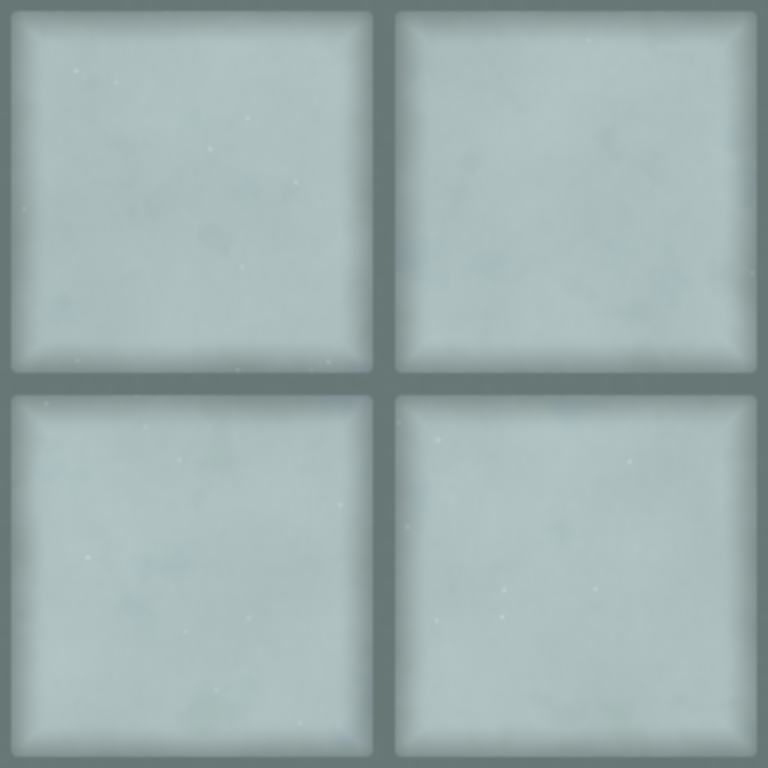
Give the GLSL for this pattern, as a WebGL 1 fragment shader.

```glsl
precision highp float;

uniform vec2 u_resolution;

const float TILES = 2.0;
const float GROUT_HALF = 0.0286;
const vec3 GROUT = vec3(0.402, 0.468, 0.464);
const vec3 GLAZE = vec3(0.680, 0.752, 0.750);
const vec3 BLUE_STAIN = vec3(0.615, 0.705, 0.740);
const vec3 GREEN_STAIN = vec3(0.620, 0.710, 0.695);

vec2 hash2(vec2 p) {
    vec3 q = fract(p.xyx * vec3(0.1031, 0.1030, 0.0973));
    q += dot(q, q.yzx + 33.33);
    return fract((q.xx + q.yz) * q.zy);
}

vec2 gradient(vec2 corner, vec2 period, float seed) {
    float angle = 6.28318 * hash2(mod(corner, period) + seed).x;
    return vec2(cos(angle), sin(angle));
}

// Gradient noise that wraps over the unit square
float noise(vec2 uv, vec2 period, float seed) {
    vec2 p = uv * period;
    vec2 i = floor(p);
    vec2 f = p - i;
    vec2 w = f * f * f * (f * (f * 6.0 - 15.0) + 10.0);
    float a = dot(gradient(i, period, seed), f);
    float b = dot(gradient(i + vec2(1.0, 0.0), period, seed), f - vec2(1.0, 0.0));
    float c = dot(gradient(i + vec2(0.0, 1.0), period, seed), f - vec2(0.0, 1.0));
    float d = dot(gradient(i + 1.0, period, seed), f - 1.0);
    return mix(mix(a, b, w.x), mix(c, d, w.x), w.y);
}

float fbm(vec2 uv, float period, float seed) {
    float sum = 0.0;
    float amplitude = 1.0;
    for (int octave = 0; octave < 4; octave++) {
        sum += amplitude * noise(uv, vec2(period), seed);
        period *= 2.0;
        amplitude *= 0.5;
        seed += 17.0;
    }
    return sum;
}

// Signed distance, negative inside
float roundedBox(vec2 p, float halfSize, float radius) {
    vec2 q = abs(p) - halfSize + radius;
    return length(max(q, 0.0)) + min(max(q.x, q.y), 0.0) - radius;
}

// Sparse pale dots, one candidate per grid cell
float specks(vec2 uv, float count, float density, float seed) {
    vec2 p = uv * count;
    vec2 id = mod(floor(p), count);
    vec2 centre = 0.2 + 0.6 * hash2(id + seed);
    vec2 chance = hash2(id + seed + 51.0);
    float dotMask = 1.0 - smoothstep(0.03, 0.13, length(fract(p) - centre));
    return dotMask * step(1.0 - density, chance.x) * (0.35 + 0.65 * chance.y);
}

vec3 glaze(vec2 uv, vec2 tile) {
    float tint = hash2(tile + 7.0).x - 0.5;
    float clouds = fbm(uv, 5.0, 11.0);
    float mottle = noise(uv, vec2(40.0), 93.0) + noise(uv, vec2(96.0, 60.0), 131.0);
    float blue = smoothstep(0.28, 0.75, fbm(uv, 7.0, 211.0));
    float green = smoothstep(0.25, 0.75, fbm(uv, 9.0, 307.0));
    vec3 color = GLAZE * (1.0 + 0.012 * tint + 0.035 * clouds + 0.008 * mottle);
    color = mix(color, BLUE_STAIN, 0.5 * blue);
    color = mix(color, GREEN_STAIN, 0.4 * green);
    return color + 0.05 * specks(uv, 24.0, 0.06, 401.0);
}

// Darkening that fades from the rim towards the middle of a tile
float rimShade(vec2 p, float halfSize, float wobble) {
    float depth = -roundedBox(p, halfSize, 0.045) + wobble;
    return 1.0 - 0.335 * (1.0 - smoothstep(-0.05, 0.098, depth));
}

void main() {
    vec2 uv = gl_FragCoord.xy / u_resolution;
    vec2 cell = uv * TILES;
    vec2 tile = mod(floor(cell), TILES);
    vec2 p = fract(cell) - 0.5;
    float halfSize = 0.5 - GROUT_HALF;
    float pixel = TILES / min(u_resolution.x, u_resolution.y);

    // Tile face
    float wobble = 0.009 * fbm(uv, 8.0, 503.0);
    vec3 face = glaze(uv, tile) * rimShade(p, halfSize, wobble);

    // Grout joint
    float soft = max(0.006, pixel);
    float edge = roundedBox(p, halfSize, 0.018);
    float coverage = 1.0 - smoothstep(-soft, soft, edge);
    vec3 joint = GROUT * (1.0 + 0.008 * noise(uv, vec2(64.0), 601.0));

    gl_FragColor = vec4(mix(joint, face, coverage), 1.0);
}
```
